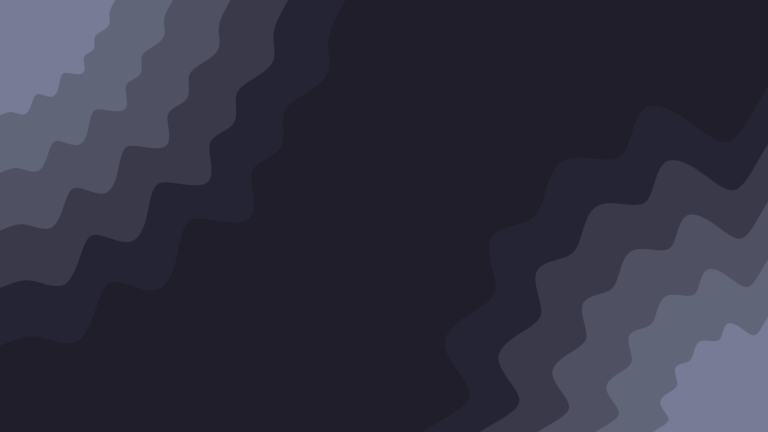
A Shadertoy shader for this background:

```glsl
const int KNOTS = 13;

// Wavy rim: eased steps between knots of (angle in degrees, relative radius)
float rimRadius(float angle, vec2 knots[KNOTS]) {
    float radius = knots[0].y;
    for (int i = 1; i < KNOTS; i++) {
        float ease = smoothstep(knots[i - 1].x, knots[i].x, angle);
        radius += (knots[i].y - knots[i - 1].y) * ease;
    }
    return radius;
}

// Distance from the corner, where 1 is the outermost rim
float cornerDepth(vec2 offset, vec2 knots[KNOTS]) {
    float angle = degrees(atan(offset.y, offset.x));
    return length(offset) / (0.8 * rimRadius(angle, knots));
}

// Nested layers are scaled copies of the same rim
vec3 paintLayers(vec3 color, float depth) {
    vec3 layerColors[5] = vec3[5](
        vec3(0.145, 0.142, 0.202),
        vec3(0.227, 0.225, 0.292),
        vec3(0.309, 0.317, 0.384),
        vec3(0.382, 0.396, 0.472),
        vec3(0.467, 0.484, 0.584)
    );
    float blur = max(fwidth(depth), 1e-5) * 0.7;
    for (int i = 0; i < 5; i++) {
        float rim = 1.0 - float(i) / 6.0;
        float cover = 1.0 - smoothstep(rim - blur, rim + blur, depth);
        color = mix(color, layerColors[i], cover);
    }
    return color;
}

void mainImage(out vec4 fragColor, in vec2 fragCoord) {
    vec2 p = fragCoord / iResolution.y;
    float aspect = iResolution.x / iResolution.y;

    vec2 topLeftRim[KNOTS] = vec2[KNOTS](
        vec2(-7.0, 1.043), vec2(7.0, 0.957), vec2(12.0, 0.972),
        vec2(21.5, 0.884), vec2(27.5, 0.917), vec2(33.7, 0.881),
        vec2(41.0, 0.959), vec2(49.5, 0.842), vec2(61.0, 0.955),
        vec2(68.7, 0.878), vec2(77.8, 1.014), vec2(85.0, 0.977),
        vec2(95.0, 1.023)
    );
    // The last two knots lie past the quarter turn and only fill the list
    vec2 bottomRightRim[KNOTS] = vec2[KNOTS](
        vec2(-7.0, 1.130), vec2(7.0, 0.870), vec2(16.0, 0.972),
        vec2(26.8, 0.887), vec2(35.2, 0.978), vec2(42.7, 0.920),
        vec2(52.5, 0.984), vec2(61.6, 0.904), vec2(69.7, 1.003),
        vec2(81.9, 0.848), vec2(98.1, 1.152), vec2(99.0, 1.152),
        vec2(100.0, 1.152)
    );

    vec3 color = vec3(0.120, 0.118, 0.165);
    color = paintLayers(color, cornerDepth(vec2(p.x, 1.0 - p.y), topLeftRim));
    color = paintLayers(color, cornerDepth(vec2(aspect - p.x, p.y), bottomRightRim));
    fragColor = vec4(color, 1.0);
}
```
